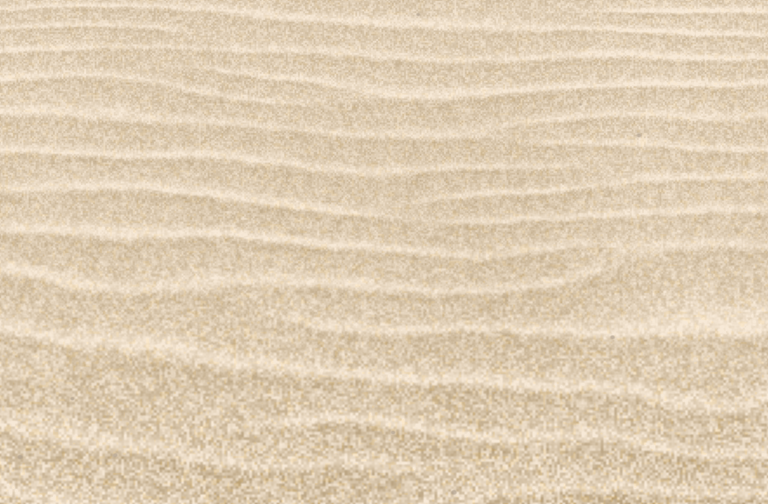
Write a Shadertoy shader that draws this texture.

```glsl
// Pale wind-rippled beach sand seen at a slant, with soft bright crests and fine grains.

const vec3 SHADED_SAND = vec3(0.79, 0.71, 0.59);
const vec3 SUNLIT_SAND = vec3(0.94, 0.88, 0.80);
const vec3 OCHRE_TINT = vec3(0.015, -0.005, -0.055);
const float FAR_SPACING = 0.045;
const float SPACING_GROWTH = 0.08;
const int FORK_COUNT = 12;
const float TAU = 6.2831853;

float hash(vec2 p) {
    vec3 q = fract(vec3(p.xyx) * 0.1031);
    q += dot(q, q.yzx + 33.33);
    return fract((q.x + q.y) * q.z);
}

float noise(vec2 p) {
    vec2 cell = floor(p);
    vec2 f = fract(p);
    f = f * f * (3.0 - 2.0 * f);
    float low = mix(hash(cell), hash(cell + vec2(1.0, 0.0)), f.x);
    float high = mix(hash(cell + vec2(0.0, 1.0)), hash(cell + vec2(1.0)), f.x);
    return mix(low, high, f.y);
}

float signedNoise(vec2 p) {
    return noise(p) - 0.5;
}

// Ripple count from the far edge; the spacing widens toward the viewer.
float ripplePhase(float nearness) {
    return log(1.0 + nearness * SPACING_GROWTH / FAR_SPACING) / SPACING_GROWTH;
}

float meander(vec2 p) {
    return 1.5 * signedNoise(p * vec2(1.6, 0.3) + 4.7)
         + 0.55 * signedNoise(p * vec2(4.2, 0.6) + 17.0)
         + 0.09 * signedNoise(p * vec2(24.0, 2.5));
}

// Phase shift (x) and crest strength (y) around points where crests fork or end.
vec2 forks(vec2 p, float width) {
    vec2 result = vec2(0.0, 1.0);
    for (int i = 0; i < FORK_COUNT; i++) {
        float id = float(i);
        vec2 center = vec2(hash(vec2(id, 3.0)) * width, id * 1.1 + 0.4);
        vec2 d = (p - center) * vec2(4.5, 1.0);
        float turn = i % 2 == 0 ? 1.0 : -1.0;
        result.x += turn * atan(d.y, d.x) / TAU;
        result.y *= smoothstep(0.0, 0.6, length(d));
    }
    return result;
}

// A gently lit far slope, a bright crest and a darker near face.
float rippleLight(float phase) {
    float d = fract(phase) - 0.5;
    float crestWidth = d < 0.0 ? 0.18 : 0.10;
    float crest = exp(-d * d / (crestWidth * crestWidth));
    float nearFace = smoothstep(0.03, 0.20, d) * (1.0 - smoothstep(0.20, 0.5, d));
    return 0.46 * crest - 0.15 * nearFace;
}

// Grains grow coarser toward the viewer.
float grains(vec2 p, float nearness) {
    float fine = signedNoise(p * 290.0);
    float coarse = signedNoise(p * 185.0 + 41.0);
    float clumps = signedNoise(p * 95.0 + 9.0);
    return mix(fine, coarse, smoothstep(0.0, 1.0, nearness)) + 0.3 * clumps;
}

// Rare small pebbles, one at most in each grid cell.
float pebbles(vec2 p, float cells, float pixel) {
    vec2 grid = p * cells;
    vec2 cell = floor(grid);
    vec2 center = 0.25 + 0.5 * vec2(hash(cell + 5.0), hash(cell + 29.0));
    float distanceToCenter = length((fract(grid) - center) * vec2(0.85, 1.0)) / cells;
    float radius = mix(0.002, 0.0045, hash(cell + 61.0));
    float present = step(0.975, hash(cell + 83.0));
    return present * (1.0 - smoothstep(radius - pixel, radius + pixel, distanceToCenter));
}

void mainImage(out vec4 fragColor, in vec2 fragCoord) {
    vec2 p = fragCoord / iResolution.y;
    float width = iResolution.x / iResolution.y;
    float pixel = 1.0 / iResolution.y;
    float nearness = 1.0 - p.y;

    // Ripple relief
    vec2 ground = vec2(p.x, ripplePhase(nearness));
    vec2 fork = forks(ground, width);
    float phase = ground.y + meander(ground) + fork.x;
    float crestVariation = 0.75 + 0.5 * noise(ground * vec2(3.0, 0.9) + 53.0);
    float relief = rippleLight(phase) * crestVariation;
    relief = mix(0.08, relief, fork.y);

    // Broad light and grain contrast
    float broad = 0.60 - 0.17 * nearness + 0.16 * signedNoise(p * 3.0 + 71.0);
    float grainContrast = mix(0.75, 1.35, nearness) * (1.0 - 0.7 * max(relief, 0.0));
    float tone = broad + relief + grainContrast * grains(p, nearness);

    // Sand colours
    vec3 color = mix(SHADED_SAND, SUNLIT_SAND, clamp(tone, -0.45, 1.2));
    float ochre = smoothstep(0.62, 0.9, noise(p * 150.0 + 113.0));
    color += OCHRE_TINT * ochre * mix(0.4, 1.0, nearness);
    color = mix(color, vec3(0.69, 0.63, 0.56), 0.7 * pebbles(p, 16.0, pixel));

    fragColor = vec4(color, 1.0);
}
```
